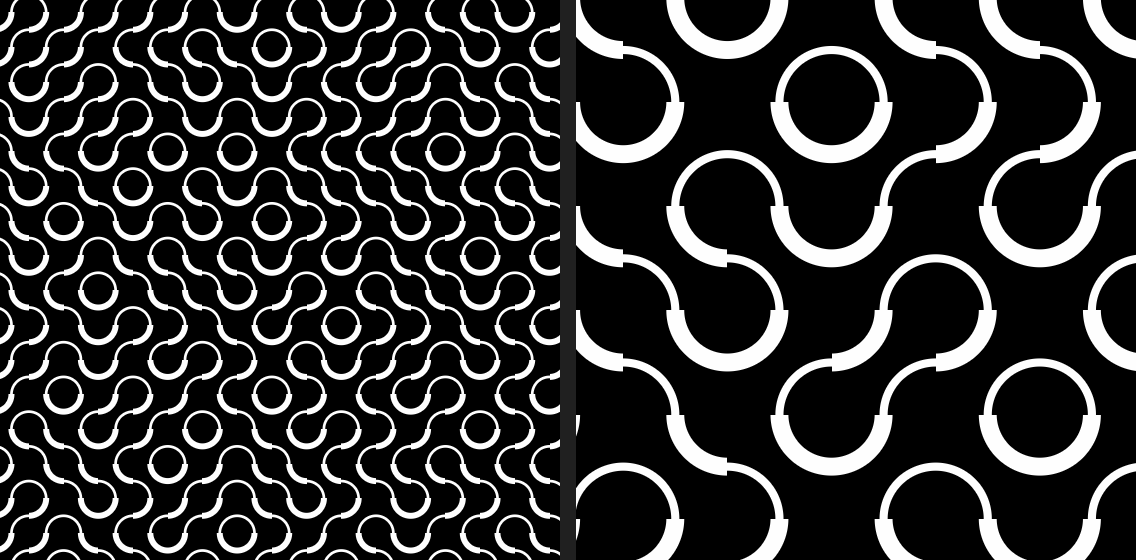
Left: the whole. Right: its middle third, enlarged.
This pattern is drawn by a WebGL 2 fragment shader. Its source:

```glsl
#version 300 es
precision highp float;

uniform vec2 u_resolution;
out vec4 fragColor;

const float TILES = 16.13;                    // tiles along the canvas height
const vec2 GRID_SHIFT = vec2(0.170, 0.227);   // grid offset, in tiles
const float ARC_RADIUS = 0.5;                 // in tiles
const float THIN_WIDTH = 0.078;
const float THICK_WIDTH = 0.172;
const float FLIP_CHANCE = 0.5;
const uint SEED = 29u;
const vec3 BACKGROUND = vec3(0.0);
const vec3 LINE_COLOR = vec3(0.995);

// Integer hash of a tile index, mapped to 0..1
float hashTile(ivec2 tile) {
    uint h = uint(tile.x + 512) * 0x9E3779B1u ^ uint(tile.y + 512) * 0x85EBCA77u;
    h ^= SEED * 0xC2B2AE3Du;
    h = (h ^ (h >> 15)) * 0x2C1B3C6Du;
    h = (h ^ (h >> 12)) * 0x297A2D39u;
    h ^= h >> 15;
    return float(h >> 8) / 16777216.0;
}

// Coverage of a ring of the given width around a tile corner
float arcCoverage(vec2 p, vec2 corner, float width, float pixel) {
    float edge = abs(distance(p, corner) - ARC_RADIUS) - 0.5 * width;
    return clamp(0.5 - edge / pixel, 0.0, 1.0);
}

void main() {
    vec2 grid = gl_FragCoord.xy / u_resolution.y * TILES + GRID_SHIFT;
    float pixel = TILES / u_resolution.y;

    // Mirror randomly chosen tiles
    vec2 tile = floor(grid);
    vec2 p = grid - tile;
    if (hashTile(ivec2(tile)) < FLIP_CHANCE) p.x = 1.0 - p.x;

    // Heavy arc hangs from an upper corner, fine arc rises from the opposite one
    float heavyArc = arcCoverage(p, vec2(0.0, 1.0), THICK_WIDTH, pixel);
    float fineArc = arcCoverage(p, vec2(1.0, 0.0), THIN_WIDTH, pixel);

    fragColor = vec4(mix(BACKGROUND, LINE_COLOR, max(heavyArc, fineArc)), 1.0);
}
```
